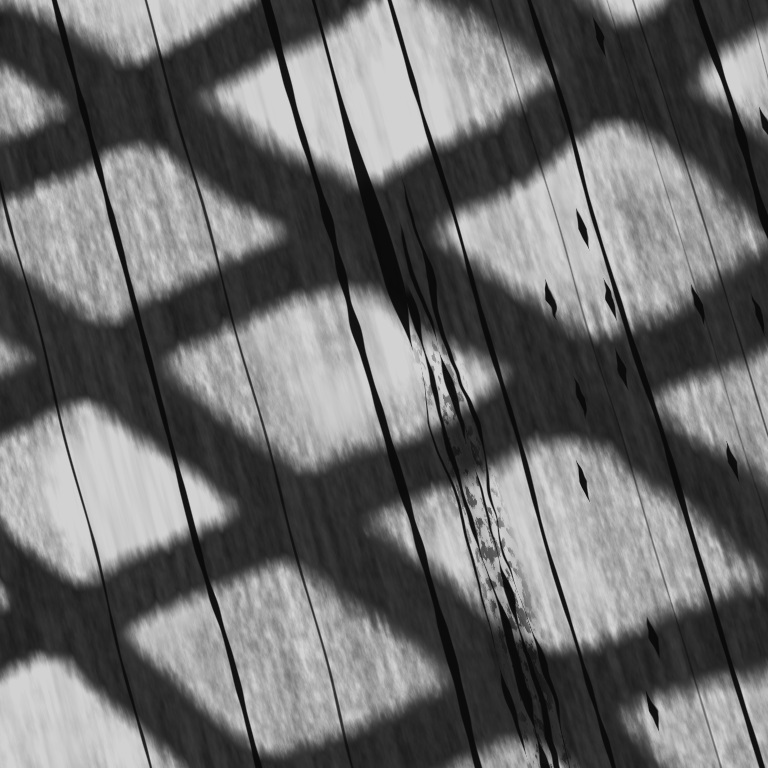
This texture is drawn by a Shadertoy shader. Its source:

```glsl
// Weathered planks under the soft shadow of a diamond lattice.
// Two families of gently curved bands form the lattice cells; slanted plank
// coordinates carry the wood grain, long cracks, splinters and small gouges.

const float LIT = 0.825, SHADE = 0.165, CRACK = 0.035;

// Long cracks: position along the top edge, half width
const vec2 CRACKS[11] = vec2[11](
    vec2(-0.060, 0.0018), vec2(0.072, 0.0036), vec2(0.190, 0.0016),
    vec2(0.345, 0.0055), vec2(0.508, 0.0030), vec2(0.640, 0.0011),
    vec2(0.690, 0.0036), vec2(0.790, 0.0009), vec2(0.825, 0.0013),
    vec2(0.908, 0.0052), vec2(0.970, 0.0010));

float hash(vec2 p) {
    p = fract(p * vec2(0.1031, 0.1137));
    p += dot(p, p.yx + 33.33);
    return fract((p.x + p.y) * p.x * 7.31 + p.y * 91.7);
}

float noise(vec2 p) {
    vec2 i = floor(p), f = fract(p);
    f = f * f * (3.0 - 2.0 * f);
    vec2 e = vec2(0.0, 1.0);
    return mix(mix(hash(i), hash(i + e.yx), f.x),
               mix(hash(i + e.xy), hash(i + e.yy), f.x), f.y);
}

float fbm(vec2 p) {
    float sum = 0.0, amp = 0.5;
    for (int i = 0; i < 4; i++) {
        sum += amp * noise(p);
        p = p * 2.03 + 17.0;
        amp *= 0.5;
    }
    return sum / 0.9375;
}

// Lattice coordinates, whole numbers at the middle of each lit cell
vec2 latticeCoord(vec2 p) {
    float x = p.x, xx = x * x;
    float fallMid = 0.05 + 0.46 * x + 0.19 * xx;
    float fallStep = 0.335 + 0.25 * x - 0.13 * xx;
    float riseMid = 0.53 - 0.42 * x - 0.14 * xx;
    float riseStep = 0.31 + 0.03 * x + 0.08 * xx;
    return vec2((p.y - riseMid) / riseStep - 0.5, 0.5 - (p.y - fallMid) / fallStep);
}

float roundedBox(vec2 p, float halfSize, float radius) {
    vec2 d = abs(p) - halfSize + radius;
    return length(max(d, 0.0)) + min(max(d.x, d.y), 0.0) - radius;
}

// Coverage of a line, given distance from its axis
float stroke(float dist, float halfWidth, float soft) {
    return 1.0 - smoothstep(halfWidth - soft, halfWidth + soft, abs(dist));
}

// Straight cracks with slight wander and ragged width
float longCracks(vec2 w, float px) {
    float cover = 0.0;
    for (int i = 0; i < 11; i++) {
        float id = float(i);
        float wander = 0.007 * (noise(vec2(w.y * 7.0, id * 9.1)) - 0.5);
        float ragged = 0.55 + 0.75 * noise(vec2(w.y * 28.0, id * 5.3));
        float c = stroke(w.x - CRACKS[i].x - wander, CRACKS[i].y * ragged, px);
        cover = max(cover, c * smoothstep(0.0, 0.0022, CRACKS[i].y));
    }
    return cover;
}

// Wide split that swells downward and ends, plus broken thin splinters below
float splinters(vec2 w, float px) {
    float swell = 0.002 + 0.010 * smoothstep(0.08, 0.33, w.y);
    swell *= 1.0 - smoothstep(0.37, 0.46, w.y);
    float axis = 0.405 + 0.010 * (noise(vec2(w.y * 6.0, 3.0)) - 0.5);
    float cover = stroke(w.x - axis, swell, px) * (1.0 - smoothstep(0.45, 0.46, w.y));
    for (int i = 0; i < 4; i++) {
        float id = float(i);
        float wander = 0.026 * (fbm(vec2(w.y * 7.0, id * 8.7)) - 0.5);
        float width = 0.008 * (noise(vec2(w.y * 22.0, id * 4.9)) - 0.2);
        float start = 0.44 - 0.08 * id;
        float c = stroke(w.x - 0.408 - 0.016 * id - wander, width, px);
        cover = max(cover, c * smoothstep(start, start + 0.03, w.y));
    }
    return cover;
}

// Scattered short slits along the grain, mostly on the right
float gouges(vec2 w, float px) {
    vec2 grid = vec2(11.0, 9.0), cell = floor(w * grid);
    vec2 middle = 0.3 + 0.4 * vec2(hash(cell + 3.7), hash(cell + 8.1));
    vec2 d = w - (cell + middle) / grid;
    d.x += 0.004 * (noise(w * 90.0) - 0.5);
    float halfWidth = 0.0055 * (1.0 - abs(d.y) / 0.026);
    return stroke(d.x, halfWidth, px) * step(0.62, hash(cell)) * step(0.52, w.x);
}

void mainImage(out vec4 fragColor, in vec2 fragCoord) {
    vec2 p = fragCoord / iResolution.xy;
    p.y = 1.0 - p.y;
    float px = 0.9 / min(iResolution.x, iResolution.y);
    vec2 wood = vec2((p.x - 0.26 * p.y) / (1.0 + 0.06 * p.y), p.y);

    // Grain, fine speckle and broad weathered areas
    float grain = fbm(wood * vec2(95.0, 7.0));
    float speckle = fbm(wood * vec2(190.0, 75.0));
    float worn = smoothstep(0.40, 0.72, fbm(p * 4.5 + 2.0) + 0.16 * p.x * p.y);

    // Soft lattice shadow, its edge frayed by the grain
    vec2 cell = latticeCoord(p) + 0.07 * (vec2(noise(p * 9.0), noise(p * 9.0 + 40.0)) - 0.5);
    float edge = roundedBox(cell - floor(cell + 0.5), 0.37, 0.09);
    edge += 0.05 * (grain - 0.5) + 0.03 * (speckle - 0.5);
    float light = 1.0 - smoothstep(-0.065, 0.045, edge);

    float shade = SHADE + 0.13 * (grain - 0.5) + 0.07 * (speckle - 0.5);
    float lit = 0.90 - 0.16 * grain - worn * (0.32 * speckle + 0.16 * grain - 0.08);
    float tone = mix(shade, min(lit, LIT), light);

    // Rough fibres in the splintered strip, then all openings in the wood
    float strip = stroke(wood.x - 0.435, 0.025, 0.015) * smoothstep(0.3, 0.6, p.y);
    tone *= 1.0 - 0.5 * strip * smoothstep(0.50, 0.68, speckle);
    float hollow = max(longCracks(wood, px), max(splinters(wood, px), gouges(wood, px)));
    tone = mix(tone, CRACK, hollow * 0.95);

    fragColor = vec4(vec3(clamp(tone, 0.0, 1.0)), 1.0);
}
```
